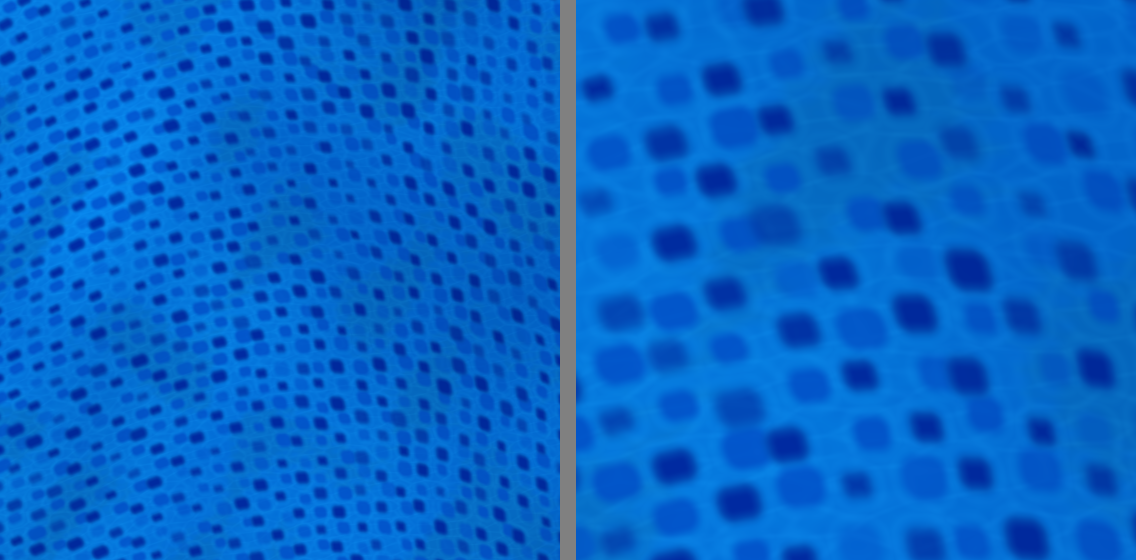
Left, the full canvas; right, a detail of the centre.
Write a Shadertoy shader that draws this texture.

```glsl
// Blue perforated mesh: two overlapping sheets of soft, rounded square holes.
// Each sheet is a skewed lattice bent by layered sines; the front holes are dark,
// the rear ones mid blue, and stretched cellular noise adds pale threads.

const vec3 BASE_BLUE  = vec3(0.008, 0.405, 0.815);
const vec3 LIGHT_BLUE = vec3(0.020, 0.475, 0.855);
const vec3 DULL_BLUE  = vec3(0.020, 0.410, 0.740);
const vec3 REAR_BLUE  = vec3(0.005, 0.305, 0.765);
const vec3 RIM_BLUE   = vec3(0.010, 0.305, 0.695);
const vec3 CORE_BLUE  = vec3(0.000, 0.145, 0.605);

const vec2 STEP_A = vec2(0.0365, -0.0210);      // lattice step, down to the right
const vec2 STEP_B = vec2(0.0350, 0.0440);       // lattice step, up to the right
const vec2 REAR_SHIFT = vec2(-0.0290, -0.0065); // rear sheet against the front one
const float ROW_CURVE = 0.22;                   // rows turn downwards to the right
const float FRONT_SIZE = 0.0122;                // half width of a hole
const float REAR_SIZE = 0.0112;
const float SOFTNESS = 0.0062;                  // blur of the hole edges
const float JITTER = 0.24;                      // in lattice steps
const float TILT_LEFT = 0.46;                   // hole angle at either side
const float TILT_RIGHT = 0.10;

vec2 hash2(vec2 p) {
    vec3 q = fract(p.xyx * vec3(0.1031, 0.1030, 0.0973));
    q += dot(q, q.yzx + 33.33);
    return fract((q.xx + q.yz) * q.zy);
}

mat2 rotation(float angle) {
    float c = cos(angle), s = sin(angle);
    return mat2(c, -s, s, c);
}

// Distances to the nearest and second nearest cell points
vec2 cellular(vec2 p) {
    vec2 id = floor(p);
    vec2 nearest = vec2(8.0);
    for (int j = -1; j <= 1; j++)
    for (int i = -1; i <= 1; i++) {
        vec2 cell = id + vec2(i, j);
        float d = length(cell + hash2(cell) - p);
        nearest = d < nearest.x ? vec2(d, nearest.x) : vec2(nearest.x, min(nearest.y, d));
    }
    return nearest;
}

// Slow bending of the cloth
vec2 bend(vec2 p, float phase) {
    return 0.007 * sin(p.yx * vec2(7.0, 6.0) + p * 3.0 + phase)
         + 0.002 * sin(p.yx * vec2(19.0, 15.0) - p * 9.0 + phase * 2.3);
}

// Patchy value from layered sines, about -1 to 1
float patches(vec2 p) {
    return 0.5 * sin(p.x * 9.0 + 2.0 * sin(p.y * 7.0 + 1.0))
         + 0.5 * sin(p.y * 12.0 - p.x * 5.0 + 1.7 * sin(p.x * 11.0));
}

float roundedBox(vec2 p, vec2 halfSize, float radius) {
    vec2 q = abs(p) - halfSize + radius;
    return length(max(q, 0.0)) + min(max(q.x, q.y), 0.0) - radius;
}

// One sheet of holes: x = soft mask, y = deep core, z = pale outline
vec3 holes(vec2 p, float size, float seed, float side) {
    mat2 lattice = mat2(STEP_A, STEP_B);
    vec2 id = floor(inverse(lattice) * p + 0.5);
    mat2 turn = rotation(mix(TILT_LEFT, TILT_RIGHT, side));
    vec2 stretch = mix(vec2(1.24, 0.82), vec2(0.96, 1.06), side);
    vec3 sheet = vec3(0.0);
    for (int j = -1; j <= 1; j++)
    for (int i = -1; i <= 1; i++) {
        vec2 cell = id + vec2(i, j);
        vec2 rnd = hash2(cell + seed);
        vec2 look = hash2(cell + seed + 57.0);
        vec2 local = turn * (p - lattice * (cell + (rnd - 0.5) * JITTER));
        float halfWidth = size * mix(0.76, 1.16, look.x);
        float d = roundedBox(local, halfWidth * stretch, halfWidth * 0.78);
        float strength = mix(0.45, 1.0, smoothstep(0.0, 0.65, look.y));
        float mask = 1.0 - smoothstep(-SOFTNESS * 0.7, SOFTNESS * 0.6, d);
        float core = 1.0 - smoothstep(-SOFTNESS * 1.4, SOFTNESS * 0.1, d);
        float outline = exp(-pow((d - 0.0055) / 0.0025, 2.0));
        sheet = max(sheet, vec3(mask * strength, core * strength, outline));
    }
    return sheet;
}

void mainImage(out vec4 fragColor, in vec2 fragCoord) {
    vec2 uv = fragCoord / iResolution.y;
    float side = smoothstep(0.1, 0.9, uv.x);
    float patchy = patches(uv);
    float broad = patches(uv * 0.7 + 1.3);

    // Two bent sheets of holes
    vec2 front = uv + bend(uv, 0.4) + vec2(0.0, ROW_CURVE * uv.x * uv.x);
    vec2 rear = front - REAR_SHIFT + 0.6 * bend(uv * 1.3, 2.6);
    float sizeChange = 1.0 + 0.11 * patchy + 0.06 * (side - 0.5);
    vec3 frontHoles = holes(front, FRONT_SIZE * sizeChange, 11.0, side);
    vec3 rearHoles = holes(rear, REAR_SIZE * sizeChange, 83.0, side);

    // Threads and fine mottling
    vec2 along = rotation(mix(0.36, 0.24, side)) * (uv + bend(uv, 0.4));
    vec2 strand = cellular(along * vec2(26.0, 62.0));
    float thread = 1.0 - smoothstep(0.0, 0.28, strand.y - strand.x);
    float mottle = cellular(along * vec2(50.0, 80.0) + 40.0).x - 0.5;

    // Cloth
    float lightness = 0.42 + 0.30 * patchy + 0.22 * broad - 0.55 * (side - 0.5) + 0.40 * mottle;
    vec3 color = mix(BASE_BLUE, LIGHT_BLUE, clamp(lightness, 0.0, 1.0));
    float dull = smoothstep(0.15, 0.90, patches(uv * 1.7 + 3.0) + 0.35 * side + 0.5 * mottle);
    color = mix(color, DULL_BLUE, 0.75 * dull);

    // Holes, rear sheet first
    color = mix(color, REAR_BLUE, 0.85 * rearHoles.x);
    color = mix(color, RIM_BLUE, 0.92 * frontHoles.x);
    color = mix(color, CORE_BLUE, 0.90 * frontHoles.y);

    // Pale threads between the holes
    float open = (1.0 - frontHoles.x) * (1.0 - 0.75 * rearHoles.x);
    float glow = 0.25 * thread + 0.20 * max(frontHoles.z, rearHoles.z);
    color += open * glow * vec3(0.035, 0.075, 0.055);

    // Broad light and shade
    color *= 1.0 + 0.045 * broad - 0.05 * (side - 0.5);

    fragColor = vec4(clamp(color, 0.0, 1.0), 1.0);
}
```
